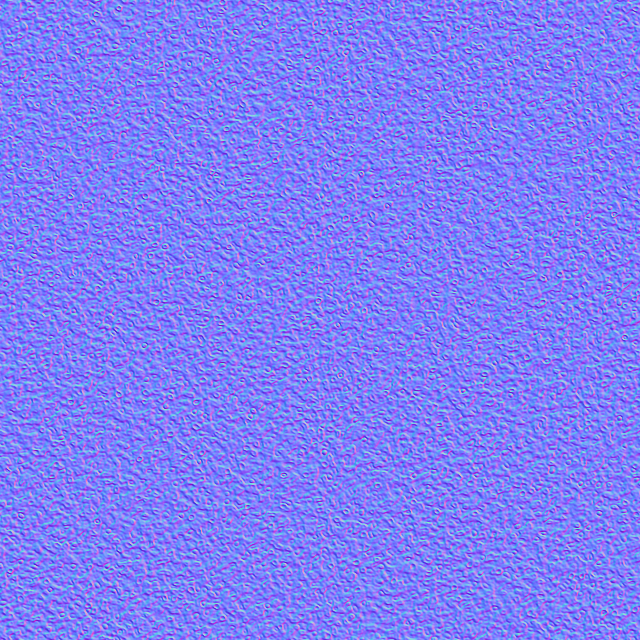
Write a WebGL 1 fragment shader that draws this texture map.

```glsl
precision highp float;
// Tangent-space normal map of fine, rough plaster with short, winding ridges.
// Smooth bumps scattered one per cell (cellular noise) form a height field; a
// sine folds it into ridges whose exact slopes are encoded as a surface normal.

uniform vec2 u_resolution;

const vec2 GRAIN_CELLS = vec2(124.0, 140.0); // cells per canvas, grains slightly wide
const float FINE_RATIO = 1.7;                // fine layer frequency against the coarse one
const float FOLD = 3.5;                      // how often the height folds into ridges
const vec2 RELIEF = vec2(0.44, 0.50);        // steepness along each axis
const float SKEW = 0.35;                     // sharpens the slopes that face right

// Three pseudo-random values in 0..1 for a cell
vec3 hash3(vec2 cell, float seed) {
  vec3 p = fract(vec3(cell.xyx + seed) * vec3(0.1031, 0.1030, 0.0973));
  p += dot(p, p.yxz + 33.33);
  return fract((p.xxy + p.yzz) * p.zyx);
}

// Sum of bumps w * (1 - d^2)^3, each of one cell radius: gradient in xy, height in z
vec3 bumpField(vec2 p, float seed) {
  vec2 base = floor(p);
  vec3 field = vec3(0.0);
  for (int y = -1; y <= 1; y++) {
    for (int x = -1; x <= 1; x++) {
      vec2 cell = base + vec2(float(x), float(y));
      vec3 rnd = hash3(cell, seed);
      vec2 offset = p - cell - rnd.xy;
      float falloff = max(1.0 - dot(offset, offset), 0.0);
      float side = rnd.z - 0.5;
      float weight = (side < 0.0 ? -0.35 : 0.35) + 0.9 * side;
      field += weight * falloff * falloff * vec3(-6.0 * offset, falloff);
    }
  }
  return field;
}

// Gradient of sin(fold * height) / fold
vec2 foldedSlope(vec3 field, float fold) {
  return field.xy * cos(fold * field.z);
}

// Slow, faint variation of the roughness from layered sines
float patchiness(vec2 uv) {
  float a = sin(9.0 * uv.x + 2.0 * sin(7.0 * uv.y));
  float b = sin(13.0 * uv.y - 5.0 * uv.x + 1.5 * sin(11.0 * uv.x));
  return 1.0 + 0.02 * (a + b);
}

// Winding ridges with a weaker layer of fine grain
vec2 plasterSlope(vec2 uv) {
  vec2 p = uv * GRAIN_CELLS;
  vec2 ridges = foldedSlope(bumpField(p, 17.0), FOLD);
  vec2 grain = bumpField(p * FINE_RATIO + 5.3, 71.0).xy;
  return (ridges + 0.35 * grain) * RELIEF * patchiness(uv);
}

// Normal as colour, each axis moved from -1..1 to 0..1
vec3 encodeNormal(vec2 slope) {
  return 0.5 + 0.5 * normalize(vec3(-slope, 1.0));
}

void main() {
  vec2 uv = gl_FragCoord.xy / min(u_resolution.x, u_resolution.y);
  vec2 slope = plasterSlope(uv);
  slope.x -= SKEW * (slope.x * slope.x - 0.07);
  gl_FragColor = vec4(encodeNormal(slope), 1.0);
}
```
